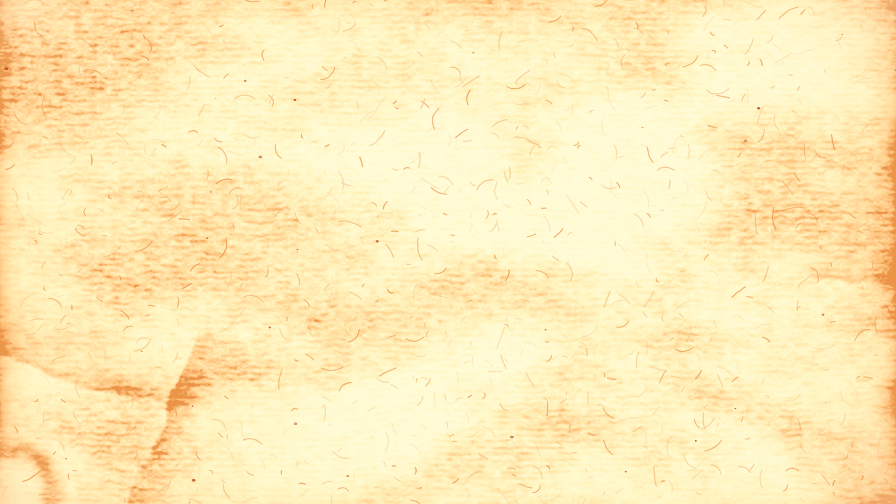
This texture is drawn by a WebGL 2 fragment shader. Its source:

```glsl
#version 300 es
precision highp float;
// Aged cream laid paper with loose fibres, flecks, stains and folded corners.
uniform vec2 u_resolution;
out vec4 fragColor;

#define LAID_LINES 80.0
#define LAID_DEPTH 0.42
#define STAIN_DEPTH 0.42
#define GRAIN_DEPTH 0.62
#define EDGE_BURN 0.55
#define FOLD_DEPTH 0.50
#define FIBRE_CELL 0.05
#define FIBRE_SHARE 0.45
#define FIBRE_WIDTH 0.0004
#define FLECK_CELL 0.11
#define FLECK_SHARE 0.24

float hash(vec2 p) {
    return fract(sin(dot(p, vec2(127.1, 311.7))) * 43758.55);
}

float noise(vec2 p) {
    vec2 i = floor(p), f = fract(p);
    f = f * f * (3.0 - 2.0 * f);
    return mix(mix(hash(i), hash(i + vec2(1, 0)), f.x),
               mix(hash(i + vec2(0, 1)), hash(i + vec2(1, 1)), f.x), f.y);
}

float fbm(vec2 p) {
    float sum = 0.0, amp = 0.5;
    for (int i = 0; i < 5; i++) {
        sum += amp * noise(p);
        p = mat2(0.8, 0.6, -0.6, 0.8) * p * 2.03 + 17.3;
        amp *= 0.5;
    }
    return sum;
}

float blob(vec2 p, vec2 centre, vec2 size) {
    vec2 q = (p - centre) / size;
    return exp(-dot(q, q));
}

// Shade that starts sharply at the line a-b and fades out on its left side.
float fold(vec2 p, vec2 a, vec2 b, float width) {
    vec2 dir = normalize(b - a), q = p - a;
    float along = dot(q, dir) / length(b - a);
    float side = dir.x * q.y - dir.y * q.x;
    float ends = smoothstep(-0.15, 0.1, along) * smoothstep(1.1, 0.65, along);
    return smoothstep(-0.004, 0.006, side) * exp(-max(side, 0.0) / width) * ends;
}

// Short, slightly bent hairs, one per occupied cell.
float fibres(vec2 p, float seed, float px) {
    float cover = 0.0;
    vec2 cell = floor(p / FIBRE_CELL);
    for (int k = 0; k < 9; k++) {
        vec2 id = cell + vec2(k % 3, k / 3) - 1.0;
        vec2 key = id + seed;
        if (hash(key) > FIBRE_SHARE) continue;
        vec2 centre = (id + vec2(hash(key + 3.1), hash(key + 5.7))) * FIBRE_CELL;
        float angle = 6.2832 * hash(key + 8.3);
        float halfLen = mix(0.003, 0.022, pow(hash(key + 11.9), 2.0));
        vec2 q = mat2(cos(angle), sin(angle), -sin(angle), cos(angle)) * (p - centre);
        q.y -= (hash(key + 14.2) - 0.5) * 0.8 * q.x * q.x / halfLen;
        q.y += 0.002 * (noise(p * 90.0) - 0.5);
        float d = length(vec2(max(abs(q.x) - halfLen, 0.0), q.y));
        float strength = mix(0.12, 0.8, pow(hash(key + 19.4), 2.5));
        cover = max(cover, strength * (1.0 - smoothstep(0.0, FIBRE_WIDTH + px, d)));
    }
    return cover;
}

float flecks(vec2 p, float px) {
    vec2 id = floor(p / FLECK_CELL);
    if (hash(id + 41.3) > FLECK_SHARE) return 0.0;
    vec2 centre = (id + 0.1 + 0.8 * vec2(hash(id + 43.1), hash(id + 47.9))) * FLECK_CELL;
    float radius = mix(0.001, 0.0035, pow(hash(id + 53.7), 2.0));
    float d = length((p - centre) * vec2(0.85, 1.1));
    return (1.0 - smoothstep(radius - 0.5 * px, radius + 0.5 * px, d)) * mix(0.45, 0.9, hash(id + 59.0));
}

// Cream to burnt orange.
vec3 paperColour(float t) {
    vec3 c = mix(vec3(1.0, 0.985, 0.84), vec3(1.0, 0.96, 0.76), clamp(t * 5.0, 0.0, 1.0));
    c = mix(c, vec3(1.0, 0.91, 0.68), clamp(t * 5.0 - 1.0, 0.0, 1.0));
    c = mix(c, vec3(1.0, 0.84, 0.59), clamp(t * 5.0 - 2.0, 0.0, 1.0));
    c = mix(c, vec3(0.99, 0.75, 0.47), clamp(t * 5.0 - 3.0, 0.0, 1.0));
    return mix(c, vec3(0.92, 0.58, 0.28), clamp(t * 5.0 - 4.0, 0.0, 1.0));
}

void main() {
    float px = 1.0 / u_resolution.y;
    vec2 p = gl_FragCoord.xy * px;
    float w = u_resolution.x * px;
    vec2 warped = p + 0.06 * (vec2(fbm(p * 9.0), fbm(p * 9.0 + 31.0)) - 0.48);

    // Broad stains and bleached areas
    float pale = blob(warped, vec2(w - 0.22, 0.33), vec2(0.28, 0.18)) + 0.8 * blob(warped, vec2(0.75, 0.2), vec2(0.45, 0.13))
               + blob(warped, vec2(0.3, 0.31), vec2(0.1, 0.06)) + 0.35 * blob(p, vec2(1.0, 0.62), vec2(0.45, 0.3));
    float dark = blob(warped, vec2(0.15, 0.82), vec2(0.32, 0.22)) + 0.7 * blob(warped, vec2(0.4, 0.45), vec2(0.4, 0.12))
               + 0.8 * blob(warped, vec2(w - 0.13, 0.54), vec2(0.2, 0.08)) + 0.6 * blob(warped, vec2(0.1, 0.1), vec2(0.4, 0.2));
    float stain = smoothstep(0.3, 0.8, fbm(p * vec2(4.0, 7.0) + 4.0) + 0.17 * dark - 0.2 * pale);

    // Creases and corner folds
    float folds = fold(warped, vec2(0.38, 0.31), vec2(0.22, -0.06), 0.12) + fold(warped, vec2(-0.05, 0.3), vec2(0.4, 0.18), 0.08)
                + 0.8 * fold(warped, vec2(w - 0.17, 0.46), vec2(w + 0.05, 0.44), 0.03);
    folds += 1.2 * exp(-pow((length(warped - vec2(0.0, 0.02)) - 0.1) / 0.02, 2.0)) + 1.2 * blob(warped, vec2(w - 0.05, 0.0), vec2(0.08, 0.07));

    // Broken horizontal laid lines and gritty grain
    float row = p.y * LAID_LINES + 1.2 * noise(p * vec2(4.0, 7.0)) + 0.5 * noise(p * vec2(60.0, 30.0));
    float ridge = pow(0.5 + 0.5 * cos(6.2832 * row), 1.2);
    float broken = smoothstep(0.2, 0.8, noise(vec2(p.x * 65.0, floor(row + 0.5) * 7.3)));
    float grain = 0.5 * noise(p * vec2(70.0, 110.0)) + 0.5 * noise(p * vec2(190.0, 270.0) + 50.0) - 0.5;
    float wear = stain + 0.5 * min(folds, 1.0);
    float tone = STAIN_DEPTH * stain + ridge * broken * LAID_DEPTH * (0.22 + 0.6 * wear) + GRAIN_DEPTH * grain * (0.3 + 0.7 * wear);
    tone += FOLD_DEPTH * folds * (0.6 + 0.7 * noise(p * 25.0));

    // Burnt edges
    vec2 rim = min(p, vec2(w, 1.0) - p);
    float burn = exp(-rim.x / 0.02) + 0.55 * exp(-rim.x / 0.13) + 0.4 * exp(-rim.y / 0.035);
    tone += EDGE_BURN * burn * (0.3 + fbm(p * 6.0 + 9.0));

    vec3 colour = paperColour(clamp(tone, 0.0, 1.0));
    float corner = exp(-length(rim) / 0.1);
    colour = mix(colour, vec3(0.99, 0.86, 0.73), 0.35 * corner);

    // Loose fibres and flecks on top
    float hair = max(fibres(p, 7.0, px), max(fibres(p + 0.021, 131.0, px), fibres(p + 0.037, 257.0, px)));
    colour = mix(colour, vec3(0.93, 0.56, 0.27), hair);
    colour = mix(colour, vec3(0.75, 0.3, 0.12), flecks(p, px));
    fragColor = vec4(colour, 1.0);
}
```
